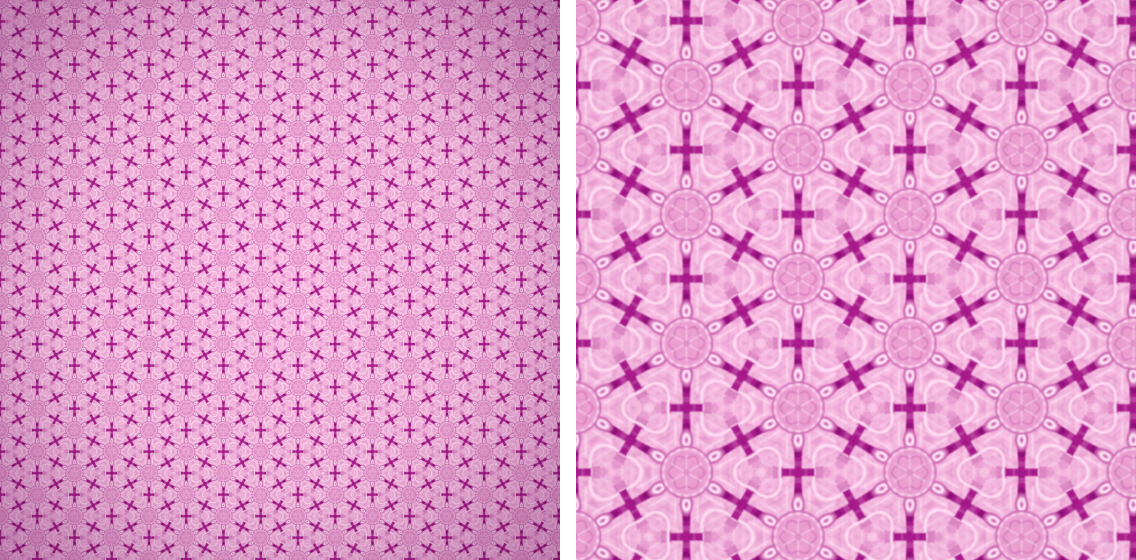
Left, the full canvas; right, a detail of the centre.
Give the GLSL for this pattern, as a WebGL 1 fragment shader.

```glsl
precision highp float;
// Pink kaleidoscope lattice: round hubs on a triangular grid, joined by
// purple spokes with crossed middles and ringed by white arcs. Each point is
// folded into one spoke sector, shaded by distances, then darkened to the rim.
uniform vec2 u_resolution;

const float SPACING = 0.0768; // hub to hub, in canvas widths
const float SECTOR = 1.0471976;

vec2 gradientAt(vec2 cell) {
  float a = 6.2831853 * fract(sin(dot(cell, vec2(127.1, 311.7))) * 4375.85);
  return vec2(cos(a), sin(a));
}

float gradientNoise(vec2 p) {
  vec2 i = floor(p), f = fract(p);
  vec2 w = f * f * f * (f * (f * 6.0 - 15.0) + 10.0);
  vec2 e = vec2(1.0, 0.0);
  float low = mix(dot(gradientAt(i), f), dot(gradientAt(i + e), f - e), w.x);
  float high = mix(dot(gradientAt(i + e.yx), f - e.yx),
                   dot(gradientAt(i + 1.0), f - 1.0), w.x);
  return mix(low, high, w.y);
}

float fill(float d) { return 1.0 - smoothstep(-0.012, 0.012, d); }

float stroke(float d, float halfWidth) { return fill(abs(d) - halfWidth); }

float box(vec2 p, vec2 halfSize) {
  vec2 d = abs(p) - halfSize;
  return max(d.x, d.y);
}

// Offset from the nearest hub of a triangular grid with unit spacing
vec2 hubOffset(vec2 p) {
  vec2 s = vec2(1.7320508, 1.0);
  vec2 a = mod(p + 0.5 * s, s) - 0.5 * s;
  vec2 b = mod(p, s) - 0.5 * s;
  return dot(a, a) < dot(b, b) ? a : b;
}

vec3 lattice(vec2 p) {
  vec2 q = hubOffset(p);
  float r = length(q);
  float angle = atan(q.x, q.y + 1e-6);
  float index = floor(angle / SECTOR + 0.5);
  float fold = angle - index * SECTOR;
  float kind = mod(index + step(0.0, fold), 2.0); // alternating triangles
  vec2 s = r * vec2(cos(fold), abs(sin(fold)));   // along and across a spoke

  vec3 white = vec3(0.985, 0.87, 0.94);
  vec3 pink = vec3(0.87, 0.55, 0.77);
  vec3 rose = vec3(0.79, 0.41, 0.69);
  vec3 purple = vec3(0.64, 0.10, 0.53);

  // Mottled ground with faint streaks across each petal
  float mottle = gradientNoise(s * 17.0 + kind * 9.0);
  vec3 col = mix(vec3(0.935, 0.70, 0.85), pink, clamp(0.15 + mottle, 0.0, 0.7));
  float streak = sin(70.0 * (r + 0.25 * s.y));
  col = mix(col, white, 0.25 * smoothstep(0.2, 0.9, streak) * step(0.2, r));

  // Triangle centre: blocks beyond the cross tips and a lobed white arc
  vec2 c = vec2(0.5, 0.2887) - s;
  float cr = length(c);
  float lobe = cos(3.0 * atan(c.x, c.y + 1e-6));
  col = mix(col, rose, 0.65 * fill(box(s - vec2(0.5, 0.155), vec2(0.045, 0.04))));
  col = mix(col, pink, 0.6 * fill(abs(cr - 0.075) - 0.025 * lobe - 0.01));
  col = mix(col, white, 0.85 * stroke(cr - 0.175 - 0.02 * kind + 0.03 * lobe, 0.012));
  col = mix(col, white, 0.4 * (1.0 - kind) * fill(cr - 0.035));

  // Pale edge of the petals, then the spoke with its crossed middle
  col = mix(col, white, 0.55 * stroke(s.y - 0.085, 0.009) * fill(abs(s.x - 0.3) - 0.09));
  float taper = 0.031 - 0.03 * abs(s.x - 0.32);
  float spoke = fill(box(s - vec2(0.37, 0.0), vec2(0.14, taper)));
  float band = fill(abs(s.x - 0.435) - 0.022);
  col = mix(col, mix(purple, rose, 0.45 * band), spoke);
  float arm = fill(box(s - vec2(0.5, 0.0), vec2(0.029, 0.125)));
  col = mix(col, mix(purple, rose, 0.4 * stroke(s.y - 0.06, 0.012)), arm);
  col = mix(col, vec3(0.50, 0.05, 0.42), 0.7 * fill(length(s - vec2(0.36, 0.0)) - 0.025));

  // White eyelet at the foot of each spoke
  float eyelet = length((s - vec2(0.25, 0.0)) * vec2(0.6, 1.0)) - 0.034;
  col = mix(col, rose, fill(eyelet - 0.018));
  col = mix(col, white, fill(eyelet));
  col = mix(col, rose, fill(eyelet + 0.022));

  // Hub: disc with six rays, inner ring and beaded rim
  col = mix(col, rose, fill(r - 0.205));
  col = mix(col, vec3(0.90, 0.61, 0.80), fill(r - 0.185));
  float bead = 0.5 + 0.5 * cos(18.0 * fold);
  col = mix(col, white, (0.35 + 0.4 * bead) * stroke(r - 0.182, 0.011));
  col = mix(col, rose, 0.55 * stroke(r - 0.125 + 0.015 * cos(6.0 * fold), 0.008));
  col = mix(col, white, 0.5 * stroke(s.y, 0.006) * fill(r - 0.14));
  col = mix(col, rose, 0.5 * fill(r - 0.025));
  return col;
}

void main() {
  vec2 uv = gl_FragCoord.xy / u_resolution;

  // Average a 3 by 3 grid of samples inside the pixel
  vec3 col = vec3(0.0);
  for (int j = 0; j < 3; j++) {
    for (int i = 0; i < 3; i++) {
      vec2 jitter = (vec2(float(i), float(j)) - 1.0) / 3.0;
      vec2 at = (gl_FragCoord.xy + jitter) / u_resolution;
      col += lattice((at - vec2(0.0665, 0.5007)) / SPACING) / 9.0;
    }
  }

  // Fine grain, a lighter middle and a purple-grey vignette
  col += 0.035 * gradientNoise(uv * 230.0);
  float rim = length(uv - 0.5);
  col *= 1.0 + 0.03 * (1.0 - smoothstep(0.0, 0.4, rim));
  col *= mix(vec3(1.0), vec3(0.80, 0.70, 0.80), smoothstep(0.32, 0.74, rim));
  gl_FragColor = vec4(clamp(col, 0.0, 1.0), 1.0);
}
```
